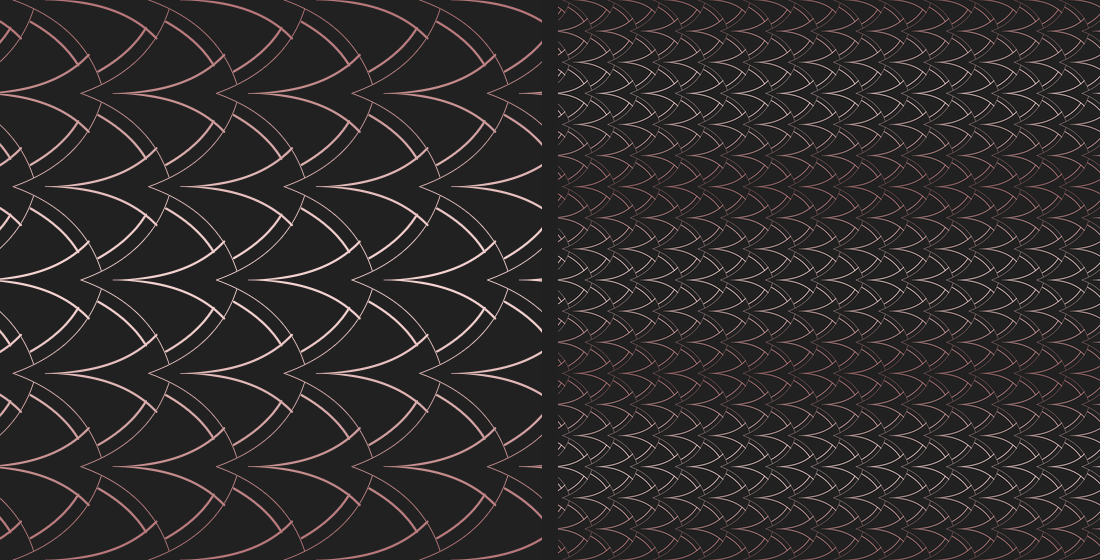
Left: one tile. Right: repeated 3 by 3.
Reproduce this pattern procedurally as a WebGL 2 fragment shader.

```glsl
#version 300 es
precision highp float;

uniform vec2 u_resolution;
out vec4 outColor;

const float ROW = 0.688;  // row spacing, in column widths

// Distance to a quadratic curve (x) and the nearest parameter along it (y)
vec2 curve(vec2 p, vec2 start, vec2 control, vec2 end) {
  vec2 a = control - start;
  vec2 b = start - 2.0 * control + end;
  vec2 d = start - p;
  float k = 1.0 / dot(b, b);
  float kx = k * dot(a, b);
  float ky = k * (2.0 * dot(a, a) + dot(d, b)) / 3.0;
  float kz = k * dot(d, a);
  float m = ky - kx * kx;
  float q = kx * (2.0 * kx * kx - 3.0 * ky) + kz;
  float h = q * q + 4.0 * m * m * m;
  vec2 t;
  if (h >= 0.0) {
    vec2 x = (vec2(sqrt(h), -sqrt(h)) - q) * 0.5;
    vec2 root = sign(x) * pow(abs(x), vec2(1.0 / 3.0));
    t = vec2(root.x + root.y - kx);
  } else {
    float z = sqrt(-m);
    float angle = acos(clamp(q / (2.0 * m * z), -1.0, 1.0)) / 3.0;
    float c = cos(angle);
    t = vec2(2.0 * c, -c - sqrt(3.0) * sin(angle)) * z - kx;
  }
  t = clamp(t, 0.0, 1.0);
  float d0 = length(d + (2.0 * a + b * t.x) * t.x);
  float d1 = length(d + (2.0 * a + b * t.y) * t.y);
  return d0 < d1 ? vec2(d0, t.x) : vec2(d1, t.y);
}

// Signed distance to the lines of one scale, mirrored about its axis
float scaleLines(vec2 p) {
  p.y = abs(p.y);
  vec2 rim = curve(p, vec2(0.0), vec2(0.512, 0.183), vec2(0.652, 0.624));
  vec2 band = curve(p, vec2(0.129, 0.161), vec2(0.369, 0.297), vec2(0.48, 0.482));
  vec2 spike = curve(p, vec2(0.237, 0.0), vec2(0.789, 0.0), vec2(1.057, 0.283));
  float spikeWidth = 0.0082 * mix(0.3, 1.0, smoothstep(0.0, 0.3, spike.y));
  return min(rim.x - 0.0032, min(band.x - 0.0082, spike.x - spikeWidth));
}

void main() {
  vec2 uv = gl_FragCoord.xy / u_resolution;
  vec2 p = uv * vec2(4.0, 6.0 * ROW);
  float pixel = max(4.0 / u_resolution.x, 6.0 * ROW / u_resolution.y);

  // Neighbouring scales, with every other row shifted by half a column
  float dist = 1.0;
  float baseRow = floor(p.y / ROW);
  for (int i = 0; i < 2; i++) {
    float row = baseRow + float(i);
    float x = fract(p.x - 0.097 - 0.5 * mod(row, 2.0));
    for (int j = -1; j < 2; j++) {
      dist = min(dist, scaleLines(vec2(x + float(j), p.y - row * ROW)));
    }
  }

  // Rose metal, palest across the middle
  float glow = 0.5 - 0.5 * cos(6.2831853 * uv.y);
  vec3 rose = mix(vec3(0.72, 0.47, 0.48), vec3(0.96, 0.83, 0.82), glow);
  vec3 charcoal = vec3(0.133, 0.129, 0.131);
  float ink = clamp(0.5 - dist / pixel, 0.0, 1.0);
  outColor = vec4(mix(charcoal, rose, ink), 1.0);
}
```
